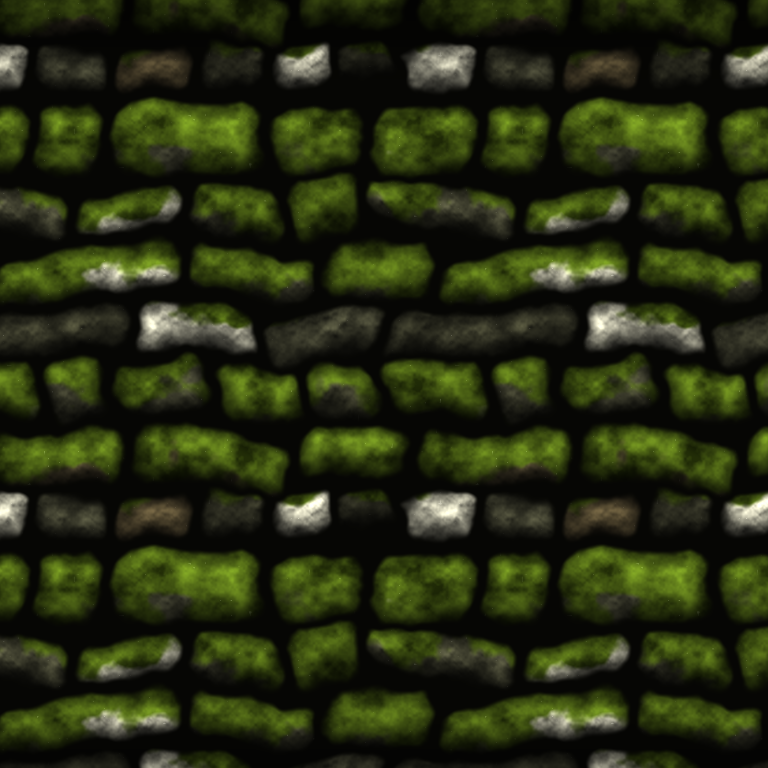
A Shadertoy shader for this texture:

```glsl
const float REPEATS = 12.0 / 7.0;
const float TOP_OFFSET = 0.051;
const int ROWS = 7;
const int MAX_STONES = 6;

// Courses of the wall, from the top of one repeat downwards
const float ROW_EDGE[8] = float[8](0.0, 0.141, 0.257, 0.458, 0.583, 0.728, 0.848, 1.0);
const float ROW_COUNT[7] = float[7](3.0, 6.0, 4.0, 4.0, 3.0, 3.0, 5.0);
const float ROW_SHIFT[7] = float[7](-0.02, 0.11, 0.06, 0.13, 0.06, 0.26, 0.06);
const float ROW_MOSS[7] = float[7](0.8, 0.3, 0.85, 0.62, 0.76, 0.2, 0.58);

const vec3 GAP = vec3(0.025, 0.025, 0.015);
const vec3 ROCK_DARK = vec3(0.17, 0.17, 0.12);
const vec3 ROCK_GREY = vec3(0.37, 0.37, 0.28);
const vec3 ROCK_BROWN = vec3(0.31, 0.26, 0.17);
const vec3 ROCK_PALE = vec3(0.78, 0.77, 0.68);
const vec3 MOSS_SHADE = vec3(0.12, 0.16, 0.025);
const vec3 MOSS_LIGHT = vec3(0.46, 0.59, 0.13);

struct Stone {
    float inside;   // distance to the nearest joint, positive on the stone
    vec2 local;     // position from -1 to 1, y downwards
    vec2 id;        // row and index
    float moss;
};

float hash(vec2 p) {
    return fract(sin(dot(p, vec2(127.1, 311.7))) * 43758.5453);
}

// Value noise that wraps after the given number of cells
float noise(vec2 p, float period) {
    vec2 i = floor(p);
    vec2 f = fract(p);
    f = f * f * (3.0 - 2.0 * f);
    vec2 a = mod(i, period);
    vec2 b = mod(i + 1.0, period);
    return mix(mix(hash(a), hash(vec2(b.x, a.y)), f.x),
               mix(hash(vec2(a.x, b.y)), hash(b), f.x), f.y);
}

float fbm(vec2 p, float frequency) {
    float sum = 0.0;
    float weight = 0.533;
    for (int i = 0; i < 4; i++) {
        sum += weight * noise(p * frequency, frequency);
        frequency *= 2.0;
        weight *= 0.5;
    }
    return sum;
}

float roundedBox(vec2 p, vec2 halfSize, float radius) {
    vec2 q = abs(p) - halfSize + radius;
    return length(max(q, 0.0)) + min(max(q.x, q.y), 0.0) - radius;
}

// Uneven vertical joint between two stones of a row
float joint(float row, float index, float count) {
    float jitter = hash(vec2(row + 3.7, mod(index, count) + 1.3)) - 0.5;
    return (index + 0.55 * jitter) / count;
}

// Nearest stone; the runner-up closes the joint where two stones touch
Stone findStone(vec2 p) {
    Stone stone = Stone(0.0, vec2(0.0), vec2(0.0), 0.0);
    float nearest = 9.0;
    float second = 9.0;
    for (int r = 0; r < ROWS; r++) {
        float row = float(r);
        float count = ROW_COUNT[r];
        for (int i = 0; i < MAX_STONES; i++) {
            float index = float(i);
            if (index >= count) break;
            vec2 id = vec2(row, index);
            vec2 start = vec2(joint(row, index, count), ROW_EDGE[r]);
            vec2 end = vec2(joint(row, index + 1.0, count), ROW_EDGE[r + 1]);
            vec2 center = 0.5 * (start + end) + vec2(ROW_SHIFT[r], 0.0);
            center.y += 0.018 * (hash(id + 5.1) - 0.5);
            vec2 halfSize = 0.5 * (end - start) - 0.005;
            halfSize.y *= mix(0.85, 1.12, hash(id + 8.3));
            vec2 d = p - center;
            d -= floor(d + 0.5);
            d.y += d.x * 0.24 * (hash(id + 2.9) - 0.5);
            float dist = roundedBox(d, halfSize, 0.65 * min(halfSize.x, halfSize.y));
            second = min(second, max(nearest, dist));
            if (dist < nearest) {
                nearest = dist;
                stone.local = d / halfSize;
                stone.id = id;
                stone.moss = ROW_MOSS[r];
            }
        }
    }
    stone.inside = min(-nearest, 0.5 * (second - nearest));
    return stone;
}

vec3 rockColor(vec2 id, float grain) {
    float tone = hash(id + 11.7);
    vec3 color = mix(ROCK_DARK, ROCK_GREY, tone);
    color = mix(color, ROCK_BROWN, 0.7 * step(0.7, hash(id + 17.9)));
    color = mix(color, ROCK_PALE, step(0.78, tone));
    return color * (0.35 + 1.3 * grain);
}

void mainImage(out vec4 fragColor, in vec2 fragCoord) {
    vec2 uv = fragCoord / iResolution.xy;
    vec2 p = vec2(uv.x, 1.0 - uv.y) * REPEATS + vec2(0.0, TOP_OFFSET);

    // Rough outlines
    vec2 warp = vec2(fbm(p, 7.0), fbm(p + 0.37, 7.0)) - 0.5;
    Stone stone = findStone(p + 0.075 * warp);

    // Fine relief lit from above
    float grain = fbm(p, 24.0);
    float relief = fbm(p + vec2(0.002, 0.008), 24.0) - grain;
    vec3 rock = rockColor(stone.id, grain) * (1.0 + 2.4 * relief);

    // Moss settles on the upper sides in ragged patches
    float tuft = clamp(0.5 + 1.5 * (grain - 0.5) + 1.8 * relief, 0.0, 1.0);
    float cover = stone.moss + 0.5 * (hash(stone.id + 23.1) - 0.5);
    float growth = cover - 0.48 - 0.28 * stone.local.y + 1.3 * (fbm(p + 0.61, 11.0) - 0.5);
    vec3 color = mix(rock, mix(MOSS_SHADE, MOSS_LIGHT, tuft), smoothstep(-0.1, 0.12, growth));

    // Rounded shading, dew specks and dark joints
    float dome = mix(0.4, 1.0, smoothstep(0.0, 0.05, stone.inside));
    float skyLight = mix(1.15, 0.4, smoothstep(-0.5, 1.1, stone.local.y));
    color *= dome * skyLight;
    color += 0.3 * dome * smoothstep(0.95, 1.0, noise(p * 120.0, 120.0)) * grain;
    color = mix(GAP, color, smoothstep(0.001, 0.016, stone.inside));

    // Shadow along the upper and lower borders
    color *= mix(0.5, 1.0, smoothstep(0.0, 0.14, 1.0 - uv.y));
    color *= mix(0.65, 1.0, smoothstep(0.0, 0.1, uv.y));
    fragColor = vec4(clamp(color, 0.0, 1.0), 1.0);
}
```
